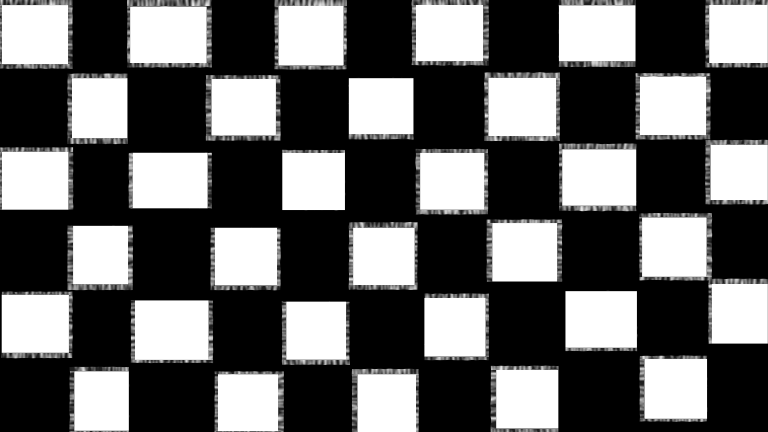
Give the GLSL for this pattern, as a WebGL 1 fragment shader.

```glsl
precision highp float;
uniform vec2 u_resolution;

float hash(vec2 p) {
  return fract(sin(dot(p, vec2(127.1, 311.7))) * 4375.85);
}

vec2 gradient(vec2 cell) {
  float angle = 6.2832 * hash(cell);
  return vec2(cos(angle), sin(angle));
}

float gradientNoise(vec2 p) {
  vec2 i = floor(p), f = fract(p);
  vec2 u = f * f * (3.0 - 2.0 * f);
  vec2 e = vec2(1.0, 0.0);
  float a = dot(gradient(i), f);
  float b = dot(gradient(i + e.xy), f - e.xy);
  float c = dot(gradient(i + e.yx), f - e.yx);
  float d = dot(gradient(i + e.xx), f - e.xx);
  return mix(mix(a, b, u.x), mix(c, d, u.x), u.y);
}

// Uneven column boundaries that drift sideways down the board
float columnEdge(float i, float row, float drift) {
  float bend = 0.029 * exp(-(i - 9.5) * (i - 9.5))
             - 0.025 * exp(-4.0 * (i - 2.0) * (i - 2.0))
             - 0.011 * exp(-0.15 * (i - 6.0) * (i - 6.0));
  return 0.004 + 0.1616 * i + bend + drift * row * sin(0.2856 * i);
}

// Antialiased coverage of an axis-aligned rectangle
float rectangle(vec2 p, vec2 low, vec2 high) {
  vec2 a = clamp((p - low) * u_resolution.y + 0.5, 0.0, 1.0);
  vec2 b = clamp((high - p) * u_resolution.y + 0.5, 0.0, 1.0);
  return a.x * a.y * b.x * b.y;
}

float borderWidth(float h) {
  return step(0.25, h) * mix(0.004, 0.013, h);
}

// Scratches run across the border, from dark grey to near white
float scratches(vec2 p) {
  float fine = gradientNoise(p * vec2(140.0, 38.0));
  float broad = gradientNoise(p * vec2(34.0, 20.0) + 7.0);
  return clamp(0.42 + 0.75 * fine + 0.25 * broad, 0.12, 0.9);
}

void main() {
  // Unit height, measured downward from the top
  vec2 p = vec2(gl_FragCoord.x, u_resolution.y - gl_FragCoord.y) / u_resolution.y;
  float upright = scratches(p);
  float sideways = scratches(p.yx + 3.0);
  float roughness = 0.0015 * gradientNoise(p * 70.0);
  float shade = 0.0;

  for (int r = 0; r < 6; r++) {
    for (int c = 0; c < 11; c++) {
      float row = float(r), col = float(c);
      if (mod(row + col, 2.0) > 0.5) continue;
      vec2 id = vec2(col, row);

      // White block, arched upward toward the ends of the lower rows
      float top = 0.013 + 0.171 * row - 0.00025 * row * (col - 3.5) * (col - 3.5);
      vec2 low = vec2(columnEdge(col, row, 0.005),
                      top + 0.006 * (hash(id + 1.3) - 0.5));
      vec2 high = vec2(columnEdge(col + 1.0, row, 0.0015) - 0.007,
                       low.y + 0.134 + 0.012 * (hash(id + 2.7) - 0.5));

      // Worn border with a separate width on each side
      vec2 before = vec2(borderWidth(hash(id + 11.1)), borderWidth(hash(id + 23.9)));
      vec2 after = vec2(borderWidth(hash(id + 37.3)), borderWidth(hash(id + 51.7)));
      if (r == 0) before.y = 0.02;
      bool beside = p.y > low.y && p.y < high.y;
      float border = rectangle(p + roughness, low - before, high + after);
      shade = max(shade, border * (beside ? sideways : upright));
      shade = max(shade, rectangle(p, low, high));
    }
  }
  gl_FragColor = vec4(vec3(shade), 1.0);
}
```
